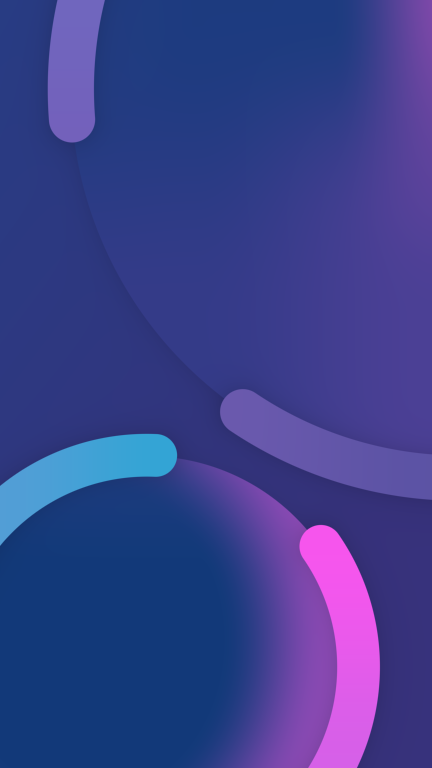
This background is drawn by a Shadertoy shader. Its source:

```glsl
const vec2 LARGE_CENTER = vec2(1.065, 1.572);
const vec2 SMALL_CENTER = vec2(0.340, 0.234);
const float LARGE_RADIUS = 0.901;
const float SMALL_RADIUS = 0.488;

// Signed distance to a round-capped arc around a circle
float arcDistance(vec2 p, vec2 center, float radius, float midAngle, float halfAngle, float halfWidth) {
    p -= center;
    float c = cos(midAngle), s = sin(midAngle);
    vec2 q = vec2(c * p.x + s * p.y, abs(c * p.y - s * p.x));
    vec2 cap = radius * vec2(cos(halfAngle), sin(halfAngle));
    bool insideSweep = atan(q.y, q.x) < halfAngle;
    return (insideSweep ? abs(length(q) - radius) : length(q - cap)) - halfWidth;
}

float coverage(float dist, float pixel) {
    return 1.0 - smoothstep(-0.75 * pixel, 0.75 * pixel, dist);
}

vec3 addShadow(vec3 color, float dist, float softness, float strength) {
    return color * (1.0 - strength * exp(-max(dist, 0.0) / softness));
}

// Shape with a soft shadow beneath it
vec3 addShape(vec3 color, vec3 fill, float dist, float pixel, float shadow) {
    color = addShadow(color, dist, 0.025, shadow);
    return mix(color, fill, coverage(dist, pixel));
}

vec3 backdropColor(vec2 p) {
    float t = clamp(0.55 * p.x + 0.42 * (1.78 - p.y), 0.0, 1.0);
    return mix(vec3(0.155, 0.235, 0.515), vec3(0.215, 0.195, 0.485), t);
}

vec3 largeDiscColor(vec2 p) {
    float descent = smoothstep(1.72, 1.05, p.y);
    vec3 color = mix(vec3(0.115, 0.233, 0.500), vec3(0.205, 0.230, 0.535), descent);
    color = mix(color, vec3(0.150, 0.237, 0.515), 0.6 * smoothstep(0.45, 0.18, p.x) * (1.0 - descent));
    color = mix(color, vec3(0.295, 0.250, 0.585), smoothstep(0.45, 1.0, p.x) * smoothstep(1.75, 1.25, p.y));
    float glow = smoothstep(0.77, 1.04, p.x) * smoothstep(1.05, 1.80, p.y);
    return mix(color, vec3(0.510, 0.285, 0.670), glow);
}

vec3 smallDiscColor(vec2 p) {
    vec3 core = mix(vec3(0.070, 0.225, 0.475), vec3(0.115, 0.235, 0.500), smoothstep(0.45, 0.72, p.y));
    float reach = length((p - vec2(0.208, 0.296)) * vec2(1.0, 0.85));
    return mix(core, vec3(0.545, 0.292, 0.710), smoothstep(0.30, 0.555, reach));
}

void mainImage(out vec4 fragColor, in vec2 fragCoord) {
    vec2 p = fragCoord / iResolution.x;
    float pixel = 1.0 / iResolution.x;

    // Backdrop and discs
    vec3 color = backdropColor(p);
    float largeDisc = length(p - LARGE_CENTER) - LARGE_RADIUS;
    float smallDisc = length(p - SMALL_CENTER) - SMALL_RADIUS;
    color = addShape(color, largeDiscColor(p), largeDisc, pixel, 0.07);

    // Violet arcs on the large disc
    float upperArc = arcDistance(p, LARGE_CENTER, LARGE_RADIUS, 2.82, 0.40, 0.0535);
    float lowerArc = arcDistance(p, LARGE_CENTER, LARGE_RADIUS, 4.62, 0.50, 0.0525);
    vec3 upperViolet = mix(vec3(0.450, 0.380, 0.735), vec3(0.440, 0.400, 0.745), smoothstep(1.45, 1.78, p.y));
    vec3 lowerViolet = mix(vec3(0.415, 0.350, 0.680), vec3(0.360, 0.325, 0.645), smoothstep(0.52, 1.0, p.x));
    color = addShape(color, upperViolet, upperArc, pixel, 0.09);
    color = addShape(color, lowerViolet, lowerArc, pixel, 0.09);

    // Small disc with its cyan and magenta arcs
    color = addShape(color, smallDiscColor(p), smallDisc, pixel, 0.05);
    float cyanArc = arcDistance(p, SMALL_CENTER, 0.490, 2.14, 0.611, 0.0495);
    float magentaArc = arcDistance(p, SMALL_CENTER, 0.490, -0.15, 0.756, 0.0495);
    vec3 cyan = mix(vec3(0.320, 0.620, 0.840), vec3(0.200, 0.645, 0.835), smoothstep(0.0, 0.40, p.x));
    vec3 magenta = mix(vec3(0.840, 0.375, 0.910), vec3(0.965, 0.335, 0.930), smoothstep(0.0, 0.52, p.y));
    color = addShape(color, cyan, cyanArc, pixel, 0.09);
    color = addShape(color, magenta, magentaArc, pixel, 0.09);

    fragColor = vec4(color, 1.0);
}
```
